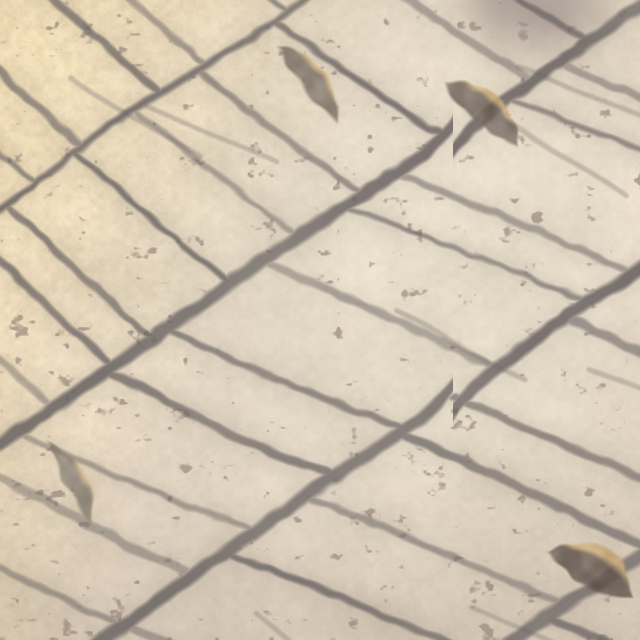
This texture is drawn by a WebGL 1 fragment shader. Its source:

```glsl
precision highp float;
// Sunlit stone paving seen at a slant: wide diagonal course gaps, thinner cross joints.
// Loops lay the courses and joints; noise roughens edges and mottles the stone.
// Fallen leaves, faint twig shadows and two torn breaks finish the surface.
uniform vec2 u_resolution;

float hash(vec2 p) {
  return fract(sin(dot(p, vec2(127.1, 311.7))) * 43758.5453);
}

float noise(vec2 p) {
  vec2 i = floor(p), f = fract(p);
  f = f * f * (3.0 - 2.0 * f);
  return mix(mix(hash(i), hash(i + vec2(1, 0)), f.x),
             mix(hash(i + vec2(0, 1)), hash(i + vec2(1, 1)), f.x), f.y);
}

float fbm(vec2 p) {
  return 0.5 * noise(p) + 0.3 * noise(p * 2.1 + 7.3) + 0.2 * noise(p * 4.3 + 3.1);
}

// Soft-edged stroke of half width w, with a faint contact shadow.
float stroke(float d, float w, float soft) {
  return max(1.0 - smoothstep(w - soft, w + soft, d), 0.22 * exp(-d * 55.0));
}

float segment(vec2 p, vec2 a, vec2 b) {
  vec2 ab = b - a;
  return length(p - a - ab * clamp(dot(p - a, ab) / dot(ab, ab), 0.0, 1.0));
}

// Height of course gap k where it meets the left edge; courses widen downwards.
float courseHeight(float k) {
  return 0.68 - 0.35 * k - 0.02 * k * k;
}

float pavingGaps(vec2 p) {
  vec2 q = p + 0.014 * (vec2(noise(p * 5.0), noise(p * 5.0 + 19.0)) - 0.5);
  q += 0.006 * (vec2(noise(p * 45.0), noise(p * 45.0 + 31.0)) - 0.5);
  float v = q.y - 0.68 * q.x;
  // The wide gaps jump where the surface is torn.
  float tear = p.x - 0.708;
  float jump = tear < 0.0 ? 0.016 * exp(tear * 40.0) : -0.026 * exp(-tear * 30.0);
  float gap = 0.0;
  for (int i = -1; i <= 3; i++) {
    float k = float(i), top = courseHeight(k);
    float width = k < 0.5 ? 0.0065 : 0.0105;
    float fade = 0.8 + 0.2 * noise(p * 7.0 + k);
    gap = max(gap, fade * stroke(abs(v - jump - top) * 0.827, width, 0.006));
    // Cross joints of the course just below this gap.
    float inside = smoothstep(-0.004, 0.004, top - v)
                 * smoothstep(-0.004, 0.004, v - courseHeight(k + 1.0));
    for (int j = -3; j <= 9; j++) {
      vec2 id = vec2(k, float(j));
      float h = hash(id + 4.7);
      float x = (0.1 + 0.02 * max(k, 0.0)) * (id.y + 0.3 + 0.5 * (hash(id) - 0.5));
      float slope = k < 0.5 ? 0.87 - 0.5 * max(x, 0.0) + 0.08 * h : 0.38 + 0.1 * h;
      vec2 r = q - vec2(x, top + 0.68 * x);
      float d = abs(r.y + slope * r.x) / sqrt(1.0 + slope * slope);
      float strength = mix(0.55, 1.0, hash(id + 9.2)) * (0.8 + 0.2 * noise(p * 9.0));
      gap = max(gap, inside * strength * stroke(d, 0.0045 + 0.0035 * h, 0.0045));
    }
  }
  return gap;
}

vec3 stoneColor(vec2 p) {
  float sun = 1.0 - smoothstep(-0.2, 0.5, p.x - 0.5 * (p.y - 0.5));
  vec3 stone = mix(vec3(0.885, 0.83, 0.76), vec3(0.945, 0.87, 0.72), sun);
  float pale = exp(-6.0 * dot(p - vec2(0.68, 0.57), p - vec2(0.68, 0.57)));
  stone = mix(stone, vec3(0.92, 0.89, 0.81), 0.7 * pale);
  stone -= 0.045 * (1.0 - smoothstep(0.0, 0.4, p.y));
  stone += 0.08 * (fbm(p * 9.0) - 0.5);
  stone += (0.05 + 0.06 * sun) * (fbm(p * 95.0) - 0.5);
  // Small brown stains.
  float stain = smoothstep(0.71, 0.84, fbm(p * vec2(38.0, 48.0) + 5.0));
  return mix(stone, vec3(0.58, 0.51, 0.47), 0.65 * stain);
}

void main() {
  vec2 p = gl_FragCoord.xy / u_resolution;
  vec3 color = stoneColor(p);

  // Broad shade in the upper right corner.
  vec2 s = (p - vec2(0.83, 1.0)) * vec2(1.0, 1.6) + 0.08 * (fbm(p * 6.0) - 0.5);
  color = mix(color, vec3(0.62, 0.57, 0.55), 0.65 * (1.0 - smoothstep(0.03, 0.19, length(s))));

  // Thin twig shadows.
  for (int i = 0; i < 8; i++) {
    vec2 id = vec2(float(i), 2.6);
    vec2 a = vec2(hash(id), hash(id + 5.1));
    vec2 b = a + vec2(0.2, -0.06 - 0.14 * hash(id + 8.4));
    float d = segment(p + 0.008 * noise(p * 12.0), a, b);
    color = mix(color, vec3(0.57, 0.53, 0.5), 0.42 * (1.0 - smoothstep(0.001, 0.007, d)));
  }

  color = mix(color, vec3(0.42, 0.395, 0.39), 0.92 * pavingGaps(p));

  // Leaves spread along an arc: grey blades with a tan upper edge.
  for (int i = 0; i < 4; i++) {
    float n = float(i);
    vec2 r = p - vec2(0.12 + 0.42 * n - 0.05 * n * n, 0.25 + 0.96 * n - 0.335 * n * n);
    float angle = -1.1 + 0.2 * n;
    vec2 axis = vec2(cos(angle), sin(angle));
    vec2 l = vec2(dot(r, axis), dot(r, vec2(-axis.y, axis.x)));
    l.y += 2.0 * l.x * l.x + 0.012 * (noise(p * 40.0) - 0.5);
    float blade = (0.018 + 0.005 * n) * (1.0 - l.x * l.x / 0.0056);
    float cover = smoothstep(-0.004, 0.005, blade - abs(l.y));
    vec3 leaf = mix(vec3(0.53, 0.5, 0.45), vec3(0.4, 0.35, 0.32), n / 3.0);
    leaf = mix(leaf, vec3(0.78, 0.66, 0.46), smoothstep(0.006, 0.02, l.y));
    color = mix(color, leaf + 0.12 * (noise(p * 60.0) - 0.5), 0.8 * cover);
  }
  gl_FragColor = vec4(color, 1.0);
}
```
